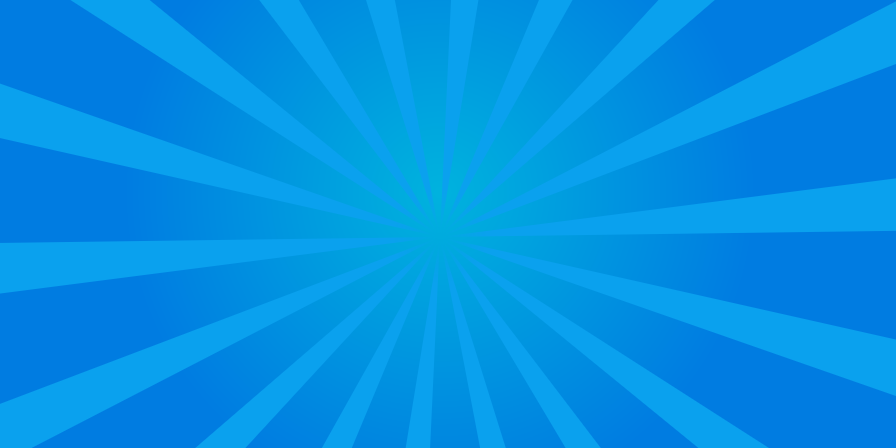
Give the GLSL for this background, as a WebGL 2 fragment shader.

```glsl
#version 300 es
precision highp float;
// Sunburst of pale blue wedges over a blue field with a soft cyan glow.

uniform vec2 u_resolution;
out vec4 fragColor;

// Lengths are in canvas heights from the middle, angles in degrees.
#define RAY_COUNT 18.0
#define RAY_TURN 4.05
#define RAY_WIDTH 6.55
#define RAY_FOCUS vec2(-0.018, -0.029)
#define RAY_FADE 0.12
#define GLOW_CENTER vec2(-0.018, 0.07)
#define GLOW_RADIUS 0.703
#define FIELD_COLOR vec3(0.0, 0.487, 0.882)
#define GLOW_COLOR vec3(0.0, 0.70, 0.87)
#define RAY_COLOR vec3(0.04, 0.63, 0.935)

// Coverage of evenly spaced wedges that meet at the origin.
float rayCoverage(vec2 p, float pixel) {
    float spacing = radians(360.0 / RAY_COUNT);
    float turn = atan(p.y, p.x) - radians(RAY_TURN);
    float offset = abs(turn - spacing * round(turn / spacing));

    // Signed distance to the nearest wedge edge.
    float edge = length(p) * sin(offset - radians(0.5 * RAY_WIDTH));
    return clamp(0.5 - edge / pixel, 0.0, 1.0);
}

void main() {
    float pixel = 1.0 / u_resolution.y;
    vec2 p = (gl_FragCoord.xy - 0.5 * u_resolution) * pixel;

    // Radial glow
    float glow = clamp(1.0 - length(p - GLOW_CENTER) / GLOW_RADIUS, 0.0, 1.0);
    vec3 color = mix(FIELD_COLOR, GLOW_COLOR, glow);

    // Wedges, dissolving into the glow at their focus
    vec2 q = p - RAY_FOCUS;
    float ray = rayCoverage(q, pixel) * smoothstep(0.0, RAY_FADE, length(q));
    color = mix(color, RAY_COLOR, ray);

    fragColor = vec4(color, 1.0);
}
```
